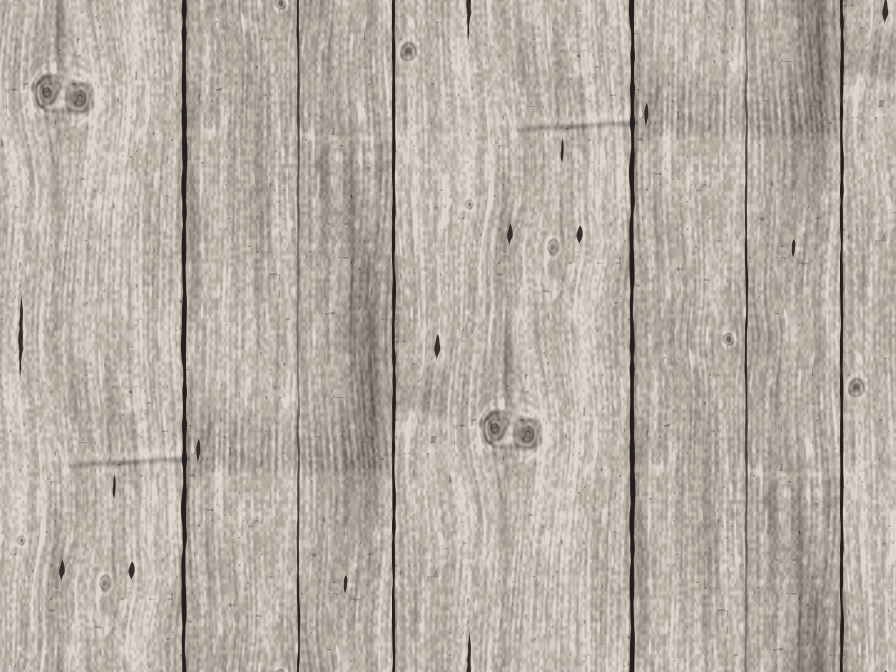
This texture is drawn by a WebGL 2 fragment shader. Its source:

```glsl
#version 300 es
precision highp float;
// Weathered grey wood planks: a three-plank tile, repeated as a half drop.
uniform vec2 u_resolution;
out vec4 fragColor;

// Lengths are hundredths of the canvas height; tile y runs downwards.
const vec2 TILE = vec2(66.667, 100.0);
const float TILE_LEFT = -8.4;
const float SEAM_AB = 35.8;
const float SEAM_BC = 52.8;
const vec3 GAP_COLOUR = vec3(0.13, 0.12, 0.12);
const vec3 WOOD_COLOUR = vec3(0.73, 0.69, 0.65);
const vec3 PALE_COLOUR = vec3(0.87, 0.84, 0.81);
const vec2 KNOT_LEFT = vec2(15.3, 13.7);
const vec2 KNOT_RIGHT = vec2(20.3, 14.6);

// Small knots: x, y, radius
const vec3 KNOTS[4] = vec3[4](vec3(24.0, 86.9, 1.0), vec3(11.6, 80.4, 0.7),
    vec3(2.5, 57.7, 1.2), vec3(50.2, 0.6, 0.8));
// Open splits: x, y, half length, half width
const vec4 SPLITS[7] = vec4[7](vec4(17.6, 85.0, 1.5, 0.32), vec4(28.0, 84.9, 1.5, 0.48),
    vec4(25.4, 72.3, 1.8, 0.25), vec4(6.8, 1.6, 1.9, 0.4), vec4(59.8, 87.0, 1.4, 0.28),
    vec4(11.5, 50.2, 5.6, 0.3), vec4(37.9, 67.0, 2.0, 0.22));
// Soft dark stains: x, y, half length, half width
const vec4 STAINS[9] = vec4[9](vec4(16.8, 83.0, 10.0, 1.3), vec4(16.8, 25.0, 6.5, 1.2),
    vec4(17.5, 5.0, 6.0, 0.9), vec4(60.6, 42.0, 22.0, 0.9), vec4(64.0, 58.0, 12.0, 1.8),
    vec4(57.0, 27.0, 20.0, 0.8), vec4(62.5, 42.0, 28.0, 3.0), vec4(37.2, 45.0, 24.0, 1.0),
    vec4(47.0, 15.0, 22.0, 1.5));

float hash(vec2 cell) {
  vec3 q = fract(vec3(cell.xyx) * 0.1031);
  q += dot(q, q.yzx + 33.33);
  return fract((q.x + q.y) * q.z);
}

// Value noise in -0.5..0.5 that wraps over the tile height
float noise(vec2 p, vec2 frequency) {
  vec2 s = p * frequency;
  vec2 i = floor(s), f = fract(s);
  f = f * f * (3.0 - 2.0 * f);
  float rows = round(TILE.y * frequency.y);
  float y0 = mod(i.y, rows), y1 = mod(i.y + 1.0, rows);
  float top = mix(hash(vec2(i.x, y0)), hash(vec2(i.x + 1.0, y0)), f.x);
  float low = mix(hash(vec2(i.x, y1)), hash(vec2(i.x + 1.0, y1)), f.x);
  return mix(top, low, f.y) - 0.5;
}

float bell(float x) { return exp(-x * x); }

// Offset from a centre, shortest way round the tile height
vec2 offsetFrom(vec2 p, vec2 centre) {
  vec2 d = p - centre;
  d.y -= TILE.y * round(d.y / TILE.y);
  return d;
}

// Grain is pushed sideways around a knot
float bend(vec2 p, vec2 centre, float push, float reach) {
  vec2 d = offsetFrom(p, centre);
  return -push * d.x / (abs(d.x) + push) * bell(d.y / reach) * bell(d.x / 14.0);
}

float knotTone(vec2 p, vec2 centre, float radius) {
  vec2 d = offsetFrom(p, centre);
  float q = length(d * vec2(1.1, 0.95)) / radius + 0.5 * noise(p, vec2(0.7));
  float core = 0.30 * (1.0 - smoothstep(0.2, 0.85, q));
  float rim = 0.17 * bell((q - 0.95) * 5.0);
  return 0.08 * bell((q - 1.45) * 3.0) - core - rim;
}

// Oval growth rings shared by the paired knots
float pairRings(vec2 p) {
  vec2 a = offsetFrom(p, KNOT_LEFT), b = offsetFrom(p, KNOT_RIGHT);
  float r = sqrt(length(a * vec2(1.0, 0.8)) * length(b * vec2(1.0, 0.8)));
  r += 0.5 * noise(p, vec2(0.4));
  return (0.07 * sin(r * 7.5) + 0.02) * bell(r / 4.6) - 0.12 * bell((r - 3.3) * 3.5) * bell(a.x / 6.0);
}

float splitMask(vec2 p, vec4 split, float soft) {
  vec2 d = offsetFrom(p, split.xy);
  float t = d.y / split.z;
  float edge = abs(d.x + 0.12 * d.y / (1.0 + split.z)) - split.w * (1.0 - t * t);
  return 1.0 - smoothstep(-soft, soft, edge + 0.25 * noise(p, vec2(1.0)));
}

float seamMask(vec2 p, float at, float halfWidth, float soft) {
  float wobble = 0.25 * noise(vec2(at, p.y), vec2(1.0, 0.25));
  float width = halfWidth * (1.0 + 0.7 * noise(vec2(at + 9.0, p.y), vec2(1.0, 0.6)));
  return 1.0 - smoothstep(width - soft, width + soft, abs(p.x - at - wobble));
}

// Darkening that builds up slowly and stops abruptly
float weatherBand(float y, float start, float end) {
  return smoothstep(start, end - 1.0, y) * (1.0 - smoothstep(end - 0.5, end + 1.0, y));
}

float grainTone(vec2 p, float plank) {
  float x = p.x + 2.2 * noise(p + plank * 31.0 * vec2(1, 0), vec2(0.07, 0.04));
  if (plank < 0.5) x += bend(p, vec2(17.8, 14.2), 3.5, 11.0) + bend(p, vec2(24.0, 87.0), 1.2, 5.0);
  if (plank > 0.5) x += bend(p, vec2(50.2, 0.6), 1.3, 5.0);
  vec2 g = vec2(x + plank * 83.0, p.y);
  float rings = sin(7.0 * g.x + 8.0 * noise(g, vec2(0.3, 0.02)));
  float ringStrength = 0.022 + 0.035 * noise(p, vec2(0.12, 0.05));
  ringStrength += 0.04 * step(0.5, plank) * weatherBand(p.y, 58.0, 70.0);
  float fibres = 0.14 * noise(g, vec2(2.6, 0.12)) + 0.12 * noise(g + 40.0 * vec2(1, 0), vec2(1.1, 0.04));
  float clouds = 0.09 * noise(g, vec2(0.28, 0.03)) + 0.05 * noise(p, vec2(0.1, 0.08));
  float speckle = 0.17 * noise(p + vec2(70, 0), vec2(2.7, 1.7));
  float flecks = 0.12 * smoothstep(0.25, 0.45, noise(g + vec2(200, 0), vec2(1.7, 0.3)));
  float pores = 0.18 * smoothstep(0.42, 0.48, noise(p + vec2(300, 0), vec2(1.5, 1.2)));
  return rings * ringStrength + fibres + clouds + speckle + flecks - pores;
}

void main() {
  vec2 p = gl_FragCoord.xy * 100.0 / u_resolution.y;
  float soft = 70.0 / u_resolution.y;
  float column = floor((p.x - TILE_LEFT) / TILE.x);
  p = vec2(p.x - TILE_LEFT - column * TILE.x, mod(TILE.y - p.y - 50.0 * column, TILE.y));
  float plank = step(SEAM_AB, p.x) + step(SEAM_BC, p.x);

  // Wood, stains and knots
  float tone = 0.745 - 0.012 * plank + grainTone(p, plank);
  float streaky = 1.0 + 1.2 * noise(p, vec2(1.3, 0.03));
  for (int i = 0; i < 9; i++) {
    vec2 d = offsetFrom(p, STAINS[i].xy) / STAINS[i].wz;
    tone -= 0.11 * streaky * bell(d.x) * bell(d.y);
  }
  tone += pairRings(p) + knotTone(p, KNOT_LEFT, 2.0) + knotTone(p, KNOT_RIGHT, 2.1);
  for (int i = 0; i < 4; i++) tone += knotTone(p, KNOTS[i].xy, KNOTS[i].z);

  // Cross bands and the raised ridge
  tone -= 0.07 * step(0.5, plank) * weatherBand(p.y, 57.0, 70.0);
  tone -= 0.10 * weatherBand(p.y, 1.0, 10.8) * (1.0 - smoothstep(5.0, 9.0, p.x));
  tone += 0.05 * step(1.5, plank) * bell((p.y - 20.6) / 0.7);
  float ridge = p.y - 69.6 + 0.05 * (p.x - 13.0) + 0.6 * noise(p, vec2(0.3, 0.1));
  float ridgeSpan = smoothstep(12.0, 26.0, p.x) * step(p.x, SEAM_AB);
  tone += ridgeSpan * (0.06 * bell((ridge + 1.1) / 0.8) - 0.17 * bell(ridge / 0.45));

  // Gaps and splits
  float thinGap = mix(0.35, 1.0, bell(offsetFrom(p, vec2(0, 95)).y / 28.0));
  float gap = max(seamMask(p, 0.3, 0.22, soft), seamMask(p, SEAM_AB, 0.3, soft));
  gap = max(gap, thinGap * seamMask(p, SEAM_BC, 0.16, soft));
  for (int i = 0; i < 7; i++) gap = max(gap, 0.9 * splitMask(p, SPLITS[i], soft));
  tone -= 0.07 * (bell((p.x - 0.3) / 0.8) + bell((p.x - SEAM_AB) / 0.9));

  vec3 colour = mix(GAP_COLOUR, WOOD_COLOUR, clamp((tone - 0.13) / 0.6, 0.0, 1.0));
  colour = mix(colour, PALE_COLOUR, clamp((tone - 0.73) / 0.14, 0.0, 1.0));
  fragColor = vec4(mix(colour, GAP_COLOUR, gap), 1.0);
}
```
